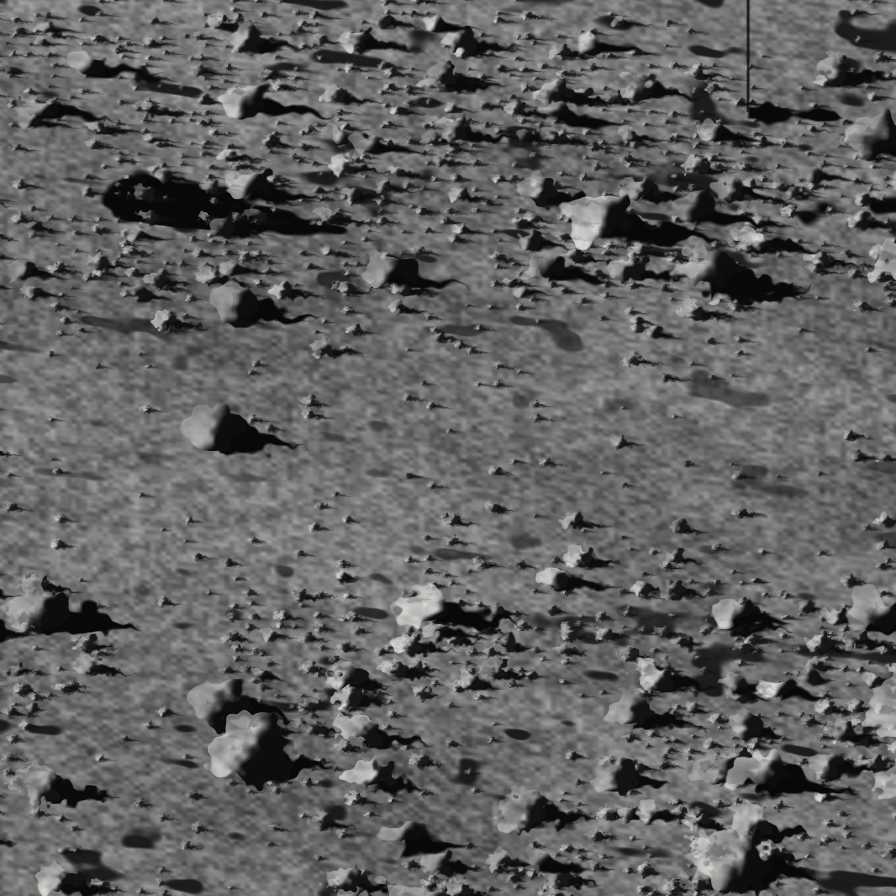
Give the GLSL for this texture, as a WebGL 1 fragment shader.

```glsl
precision highp float;
uniform vec2 u_resolution;

#define COARSE_CELLS 5.5
#define LAYER_RATIO 1.65
#define ROCK_SIZE 0.25
#define ROCK_AMOUNT 0.85
#define SHADOW_SLOPE 0.12
#define BLUR 0.0026
#define GROUND_TONE 0.435
#define GRAIN 0.17
#define SHADOW_TONE 0.03
#define ROCK_TONE 0.65
#define TINT vec3(1.0, 0.996, 0.985)

vec2 hash2(vec2 p) {
  vec2 k = vec2(dot(p, vec2(127.1, 311.7)), dot(p, vec2(269.5, 183.3)));
  return fract(sin(k) * 43758.55);
}

float noise(vec2 p) {
  vec2 i = floor(p), f = fract(p);
  f = f * f * (3.0 - 2.0 * f);
  float bottom = mix(hash2(i).x, hash2(i + vec2(1.0, 0.0)).x, f.x);
  float top = mix(hash2(i + vec2(0.0, 1.0)).x, hash2(i + vec2(1.0, 1.0)).x, f.x);
  return mix(bottom, top, f.y);
}

// Rocks gather in clusters near and far and leave a bare plain between
float rockDensity(vec2 p) {
  float belt = smoothstep(0.06, 0.24, abs(p.y - 0.5));
  return belt * smoothstep(0.2, 0.65, noise(p * vec2(6.0, 10.0) + 3.0));
}

// Fine dust, broad patches, ragged hollows and a ridge of long shadows
float groundTone(vec2 uv) {
  vec2 p = vec2(uv.x, uv.y + SHADOW_SLOPE * uv.x);
  float grain = noise(p * vec2(85.0, 135.0)) + noise(p * vec2(170.0, 230.0) + 31.0) - 1.0;
  float patches = noise(p * vec2(4.0, 9.0) + 7.0) + 0.5 * noise(p * vec2(13.0, 25.0)) - 0.75;
  float tone = GROUND_TONE + GRAIN * grain + 0.11 * patches;

  float ragged = 0.3 * (noise(p * vec2(50.0, 90.0) + 11.0) - 0.5);
  float belt = smoothstep(0.04, 0.28, abs(uv.y - 0.5));
  float hollow = noise(p * vec2(19.0, 52.0) + 53.0) + ragged;
  tone = mix(tone, 0.09, smoothstep(0.78, 0.94, hollow) * mix(0.5, 0.95, belt));

  float ridge = exp(-pow((uv.y - 0.77) / 0.06, 2.0));
  float fold = noise(p * vec2(5.5, 27.0) + 19.0) + 0.7 * ragged;
  return mix(tone, SHADOW_TONE, smoothstep(0.68, 0.76, fold * ridge));
}

// Paints one size of rocks, lit from the upper left, over the given tone
float addRocks(float tone, vec2 uv, float cells, float level) {
  vec2 grid = cells * vec2(1.0, 2.0);
  vec2 home = floor(uv * grid);
  vec2 rough = vec2(noise(uv * cells * 9.0), noise(uv * cells * 9.0 + 40.0)) - 0.5;
  rough += 0.6 * vec2(noise(uv * cells * 20.0 + 9.0), noise(uv * cells * 20.0 + 70.0)) - 0.3;
  float fineness = level / 4.0;

  for (int j = 1; j >= -1; j--) {
    for (int i = -1; i <= 1; i++) {
      vec2 cell = home + vec2(float(i), float(j));
      vec2 place = hash2(cell + 17.0 * level);
      vec2 form = hash2(cell + 17.0 * level + 91.3);
      vec2 kind = hash2(cell + 17.0 * level + 47.9);
      vec2 center = (cell + 0.2 + 0.6 * place) / grid;

      float crowd = mix(rockDensity(center), 1.0, 0.03 + 0.15 * fineness);
      float present = step(kind.x, ROCK_AMOUNT * (1.0 - 0.45 * fineness) * crowd);
      float radius = ROCK_SIZE / cells * (0.35 + 0.65 * form.x);
      radius *= mix(1.1, 0.75, center.y);
      vec2 offset = (uv - center) / radius;
      vec2 q = offset + 0.8 * rough;
      float soft = BLUR / radius;

      // Tapered shadow trailing to the right
      float reach = mix(1.7, 3.1, center.y) + 1.2 * form.y;
      vec2 s = offset + 0.45 * rough - vec2(0.1, -0.25);
      float halfWidth = mix(0.62, 0.5, center.y) * (1.0 - s.x / reach);
      float wedge = max(abs(s.y + SHADOW_SLOPE * s.x) - halfWidth, -s.x);
      float shadow = 1.0 - smoothstep(-soft, soft, wedge);
      tone = mix(tone, SHADOW_TONE + 0.04 * fineness, shadow * present);

      // Rugged body with a bright face and a dark lee side
      float squash = mix(1.15, 1.9, kind.y);
      float body = 1.0 - smoothstep(1.0 - soft, 1.0 + soft, length(q * vec2(1.0, squash)));
      float facing = dot(q, vec2(-0.8, 0.55)) + 0.8 * rough.x;
      float lit = smoothstep(-0.3 - soft * 0.3, 0.1 + soft * 0.3, facing + 0.4 * (form.y - 0.5));
      float face = ROCK_TONE + 0.2 * (place.x - 0.5) - 0.05 * fineness;
      face += 0.2 * rough.y + 0.4 * (tone - GROUND_TONE) * (1.0 - shadow);
      tone = mix(tone, mix(0.05 + 0.08 * fineness, face, lit), body * present);
    }
  }
  return tone;
}

// A thin upright mast with its flat shadow
float addMast(float tone, vec2 uv) {
  vec2 p = uv - vec2(0.835, 0.875);
  float pole = (1.0 - smoothstep(0.0004, 0.0028, abs(p.x))) * step(0.0, p.y);
  float ragged = 0.012 * noise(uv * 70.0);
  float spread = abs(p.y + 0.06 * p.x) - 0.008 * (1.0 - p.x / 0.11) - ragged + 0.004;
  float mastShadow = 1.0 - smoothstep(-BLUR, BLUR, max(spread, max(-p.x, p.x - 0.105)));
  return mix(tone, SHADOW_TONE, max(pole * 0.8, mastShadow));
}

void main() {
  vec2 uv = gl_FragCoord.xy / u_resolution;
  float tone = groundTone(uv);

  // Small stones first, boulders last
  for (int k = 0; k < 5; k++) {
    float level = 4.0 - float(k);
    tone = addRocks(tone, uv, COARSE_CELLS * pow(LAYER_RATIO, level), level);
  }
  tone = addMast(tone, uv);
  gl_FragColor = vec4(clamp(tone, 0.03, 0.85) * TINT, 1.0);
}
```
